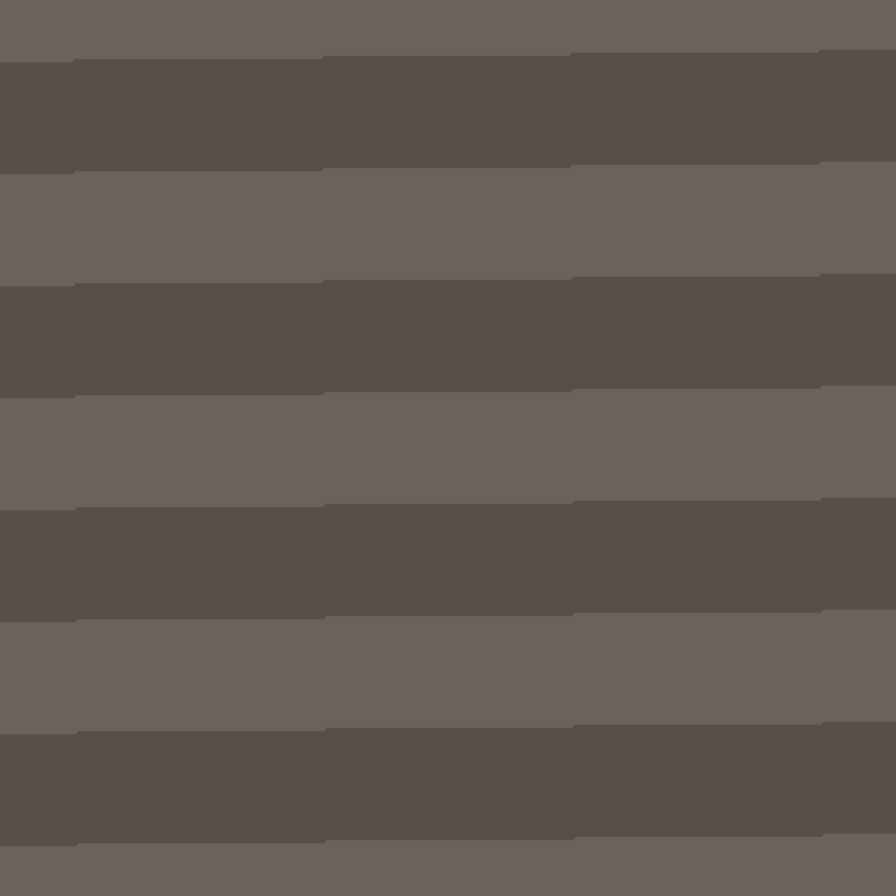
A Shadertoy shader for this pattern:

```glsl
// Four broad, near-level stripe pairs in two warm greys.
// Each stripe climbs to the right in small flat stair steps; a folded
// fract gives the signed distance to the stripe edges for smoothing.

const vec3 LIGHT_TAUPE = vec3(0.422, 0.384, 0.361);
const vec3 DARK_TAUPE = vec3(0.341, 0.306, 0.282);

const float STRIPE_PAIRS = 4.0;
const float STEP_LENGTH = 0.2773;
const float STEP_RISE = 1.0 / 288.0;
const float STEP_START = 0.3616;
const float STEP_LEAN = 0.005;

// Floor with a short smooth ramp centred on each jump.
float softFloor(float value, float ramp) {
    float shifted = value + 0.5 * ramp;
    float base = floor(shifted);
    return base - 1.0 + smoothstep(0.0, ramp, shifted - base);
}

// Height gained by the flat steps; their joints lean slightly with y.
float stairHeight(vec2 p, float pixel) {
    float joint = STEP_START + STEP_LEAN * (0.5 - p.y);
    float stairs = (p.x - joint) / STEP_LENGTH;
    return STEP_RISE * (softFloor(stairs, 2.0 * pixel / STEP_LENGTH) );
}

// Signed distance to the dark stripe edges, negative inside.
float darkStripe(float y, float pairs) {
    return (abs(fract(y * pairs) - 0.5) - 0.25) / pairs;
}

void mainImage(out vec4 fragColor, in vec2 fragCoord) {
    vec2 p = fragCoord / iResolution.xy;
    vec2 pixel = 1.0 / iResolution.xy;

    // Follow the stairs, then blend the two tones across the edge.
    float y = p.y - stairHeight(p, pixel.x);
    float edge = darkStripe(y, STRIPE_PAIRS);
    float light = smoothstep(-pixel.y, pixel.y, edge);

    fragColor = vec4(mix(DARK_TAUPE, LIGHT_TAUPE, light), 1.0);
}
```
